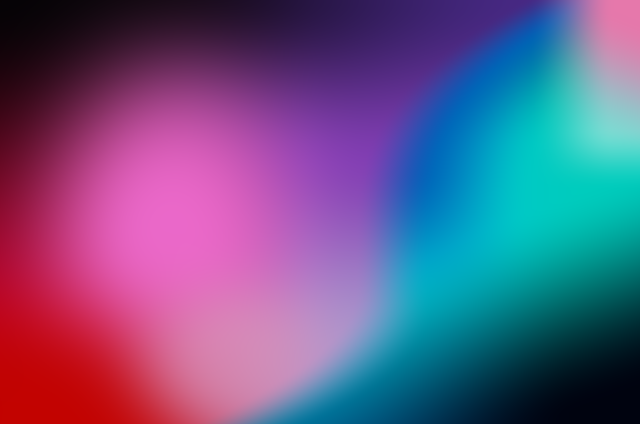
Reproduce this background procedurally as a Shadertoy shader.

```glsl
// Soft blurred colour field: pink and red glow on the left, teal lobe over night blue on the right.

// Flat-topped elliptical glow: 1 at the centre, fading to 0 outside the radii.
float glow(vec2 p, vec2 centre, vec2 radii) {
    vec2 q = (p - centre) / radii;
    return exp(-pow(dot(q, q), 1.4));
}

// Crimson side, violet dusk and the warm glows.
vec3 warmField(vec2 p) {
    vec3 crimson = vec3(0.74, 0.0, 0.16 * smoothstep(0.0, 0.4, p.y));
    vec3 col = mix(vec3(0.02, 0.01, 0.02), crimson, smoothstep(1.0, 0.2, p.y));

    vec3 dusk = mix(vec3(0.03, 0.01, 0.03), vec3(0.28, 0.16, 0.52), smoothstep(0.2, 1.3, p.x));
    dusk = mix(dusk, vec3(0.50, 0.24, 0.70), smoothstep(1.0, 0.6, p.y));
    dusk = mix(dusk, vec3(0.65, 0.59, 0.80), smoothstep(0.65, 0.18, p.y));
    col = mix(col, dusk, smoothstep(0.2, 0.75, p.x));

    col = mix(col, vec3(0.92, 0.41, 0.79), glow(p, vec2(0.40, 0.44), vec2(0.30, 0.40)));
    col = mix(col, vec3(0.76, 0.01, 0.0), glow(p, vec2(0.10, -0.05), vec2(0.40, 0.30)));
    return mix(col, vec3(0.85, 0.60, 0.74), 0.7 * glow(p, vec2(0.55, 0.15), vec2(0.22, 0.18)));
}

// Teal lobe with a blue rim, sinking into night along a diagonal.
vec3 coolField(vec2 p, float inside) {
    vec3 sea = mix(vec3(0.0, 0.77, 0.82), vec3(0.0, 0.80, 0.74), smoothstep(1.0, 1.4, p.x));
    sea *= mix(0.7, 1.0, smoothstep(1.0, 0.65, p.y));
    float rim = (1.0 - smoothstep(0.02, 0.32, inside)) * smoothstep(0.25, 0.6, p.y);
    sea = mix(sea, vec3(0.0, 0.37, 0.72), rim);

    vec3 night = mix(vec3(0.0, 0.27, 0.48), vec3(0.0, 0.01, 0.06), smoothstep(0.7, 1.35, p.x));
    float height = p.y - 0.37 * (p.x - 1.0);
    return mix(night, sea, smoothstep(-0.1, 0.42, height));
}

void mainImage(out vec4 fragColor, in vec2 fragCoord) {
    vec2 p = fragCoord / iResolution.xy * vec2(1.5, 1.0);

    // Curved left edge of the cool side
    float edge = 0.92 - 0.33 * pow(max(0.0, 1.0 - p.y / 0.3), 2.0)
               + 0.40 * pow(max(0.0, (p.y - 0.45) / 0.55), 2.6);
    float inside = p.x - edge;
    float softness = mix(0.14, 0.09, smoothstep(0.0, 0.35, p.y));
    vec3 col = mix(warmField(p), coolField(p, inside), smoothstep(-softness, softness, inside));

    // Pale corner, aqua below and rose above
    float blush = smoothstep(0.62, 0.95, p.y + 0.4 * (p.x - 1.5));
    vec3 corner = mix(vec3(0.47, 0.87, 0.83), vec3(0.90, 0.47, 0.67), blush);
    col = mix(col, corner, smoothstep(1.24, 1.44, p.x) * smoothstep(0.55, 0.70, p.y));

    fragColor = vec4(col, 1.0);
}
```
